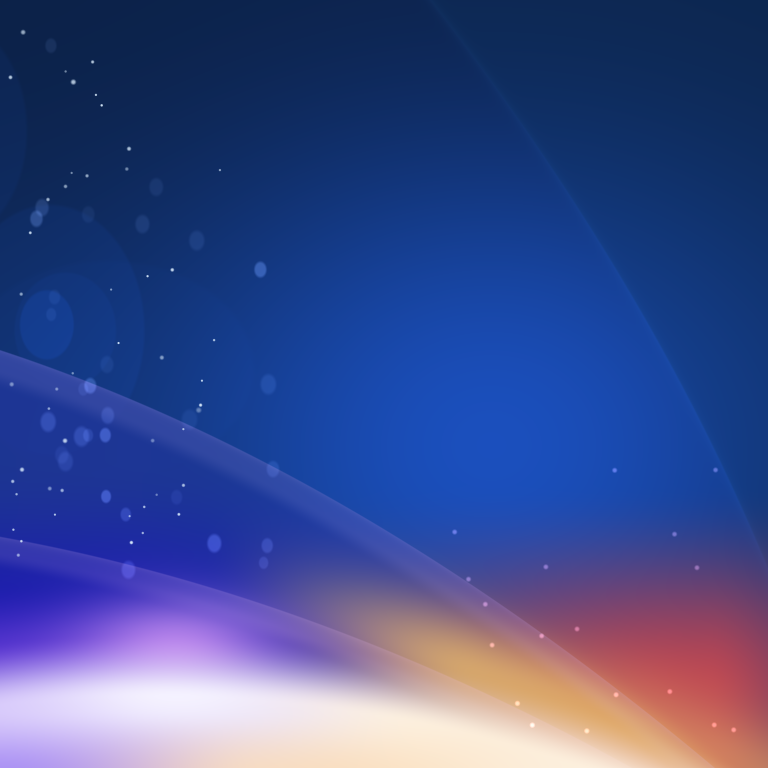
Give the GLSL for this background, as a Shadertoy shader.

```glsl
// Night-blue sky above a luminous curved horizon: soft gaussian glows give the
// colour, parabolic veils cut the sky, and hashed loops scatter the stars,
// translucent bokeh discs and warm sparks.

vec2 hash2(float n) {
    return fract(sin(vec2(n * 12.99, n * 78.23) + vec2(1.7, 4.1)) * 4375.85);
}

// Elliptical gaussian around a centre
float glow(vec2 p, vec2 centre, vec2 size) {
    vec2 d = (p - centre) / size;
    return exp(-dot(d, d));
}

// Soft-edged ellipse
float disc(vec2 p, vec2 centre, vec2 radius, float blur) {
    return 1.0 - smoothstep(1.0 - blur, 1.0 + blur, length((p - centre) / radius));
}

// Brightness just inside an edge, with a thin rim; d is the depth below it
float veilBand(float d, float width, float aa) {
    float inside = smoothstep(-aa, aa, d);
    float body = inside * (1.0 - smoothstep(width * 0.55, width * 1.15, d));
    float rim = inside * exp(-max(d, 0.0) / 0.004);
    return body * 0.11 + rim * 0.09;
}

vec3 sky(vec2 p, float aa) {
    vec3 col = mix(vec3(0.045, 0.13, 0.28), vec3(0.06, 0.17, 0.38), smoothstep(1.0, 0.4, p.y));
    col = mix(col, vec3(0.105, 0.31, 0.74), glow(p, vec2(0.64, 0.42), vec2(0.42, 0.37)));
    // Large faint arc: greener and darker on its outer side
    float t = 1.0 - p.y;
    float outer = p.x - (0.56 + 0.775 * t - 0.245 * t * t);
    col = mix(col, vec3(0.05, 0.19, 0.36), 0.28 * smoothstep(-aa, aa * 2.0, outer));
    col += vec3(0.01, 0.025, 0.035) * exp(-abs(outer) / 0.006);
    return col;
}

vec3 rings(vec2 p) {
    float light = 0.35 * disc(p, vec2(0.065, 0.57), vec2(0.123, 0.163), 0.02);
    light += 0.25 * disc(p, vec2(0.085, 0.57), vec2(0.066, 0.075), 0.03);
    light += 0.6 * disc(p, vec2(0.061, 0.577), vec2(0.035, 0.045), 0.05);
    light += 0.3 * disc(p, vec2(-0.06, 0.83), vec2(0.095, 0.14), 0.03);
    light += 0.12 * disc(p, vec2(0.14, 0.52), vec2(0.19, 0.14), 0.03);
    return light * vec3(0.012, 0.045, 0.12);
}

vec3 horizon(vec3 col, vec2 p, float aa) {
    // Depth below the two bright veils
    float upper = 0.544 - 0.329 * p.x - 0.2745 * p.x * p.x - p.y;
    float lower = 0.301 - 0.179 * p.x - 0.227 * p.x * p.x - p.y;
    float left = 1.0 - smoothstep(0.12, 0.62, p.x);

    // Indigo beneath the upper veil, deepening downwards
    vec3 indigo = mix(vec3(0.12, 0.09, 0.74), vec3(0.12, 0.21, 0.60), smoothstep(0.18, 0.40, p.y));
    col = mix(col, indigo, smoothstep(-aa, aa, upper) * (0.25 + 0.6 * left));

    // Red and amber dusk on the right
    float red = smoothstep(0.37, 0.10, p.y) * smoothstep(0.28, 0.88, p.x);
    col = mix(col, vec3(0.74, 0.27, 0.32), red * (1.0 - 0.35 * smoothstep(0.92, 1.06, p.x)));
    float ridge = p.y - 0.165 + 0.36 * (p.x - 0.5);
    float amber = exp(-ridge * ridge / 0.0055) * smoothstep(0.26, 0.62, p.x);
    amber *= mix(0.6, 1.0, smoothstep(-0.03, 0.04, upper));
    col = mix(col, vec3(0.90, 0.72, 0.42), amber * 0.85);

    // Violet and pink on the left
    col = mix(col, vec3(0.42, 0.24, 0.86), left * smoothstep(0.24, 0.13, p.y) * 0.8);
    col = mix(col, vec3(0.80, 0.58, 0.95), 0.85 * glow(p, vec2(0.23, 0.155), vec2(0.13, 0.065)));

    // Translucent veil edges
    col = mix(col, vec3(0.85, 0.78, 1.0), veilBand(upper, 0.045, aa));
    col = mix(col, vec3(0.95, 0.75, 1.0), veilBand(lower, 0.038, aa));

    // White-hot horizon, lavender to cream
    float crest = 0.152 - 0.3 * (p.x - 0.2) * (p.x - 0.2);
    vec3 hot = mix(vec3(0.83, 0.77, 0.98), vec3(0.99, 0.94, 0.87), smoothstep(0.1, 0.55, p.x));
    hot = mix(hot, vec3(0.96, 0.95, 1.0), glow(p, vec2(0.23, 0.1), vec2(0.17, 0.06)));
    vec3 floorTint = mix(vec3(0.63, 0.52, 0.95), vec3(0.98, 0.86, 0.72), smoothstep(0.0, 0.34, p.x));
    hot = mix(hot, floorTint, 0.8 * smoothstep(0.075, -0.01, p.y) * (1.0 - smoothstep(0.4, 0.8, p.x)));
    return mix(col, hot, smoothstep(crest + 0.025, crest - 0.06, p.y));
}

vec3 particles(vec3 col, vec2 p) {
    // Bokeh drifting down a diagonal
    for (float i = 1.0; i < 31.0; i++) {
        vec2 h = hash2(i), k = hash2(i + 70.0);
        vec2 c = vec2(0.02 + 0.34 * h.x, 0.82 - 0.62 * h.y - 0.35 * (h.x - 0.5));
        float r = 0.006 + 0.004 * k.x;
        col += vec3(0.22, 0.25, 0.32) * disc(p, c, vec2(r, r * 1.3), 0.25) * (0.15 + 0.55 * k.y * k.y);
    }
    // Stars crowding the left side
    for (float i = 1.0; i < 49.0; i++) {
        vec2 h = hash2(i + 130.0), k = hash2(i + 210.0);
        vec2 c = vec2(0.01 + 0.30 * pow(h.x, 1.4), 0.27 + 0.72 * h.y);
        float r = 0.0022 + 0.0032 * k.x * k.x;
        col = mix(col, vec3(0.87, 0.94, 1.0), smoothstep(r, r * 0.2, length(p - c)) * (0.35 + 0.6 * k.y));
    }
    // Warm sparks on the right
    for (float i = 1.0; i < 19.0; i++) {
        vec2 h = hash2(i + 300.0);
        vec2 c = vec2(0.58 + 0.41 * h.x, 0.04 + 0.35 * h.y);
        col += vec3(0.28, 0.20, 0.24) * smoothstep(0.0045, 0.001, length(p - c));
    }
    return col;
}

void mainImage(out vec4 fragColor, in vec2 fragCoord) {
    vec2 p = fragCoord / iResolution.xy;
    float aa = 1.0 / iResolution.y;
    vec3 col = horizon(sky(p, aa) + rings(p), p, aa);
    fragColor = vec4(clamp(particles(col, p), 0.0, 1.0), 1.0);
}
```
